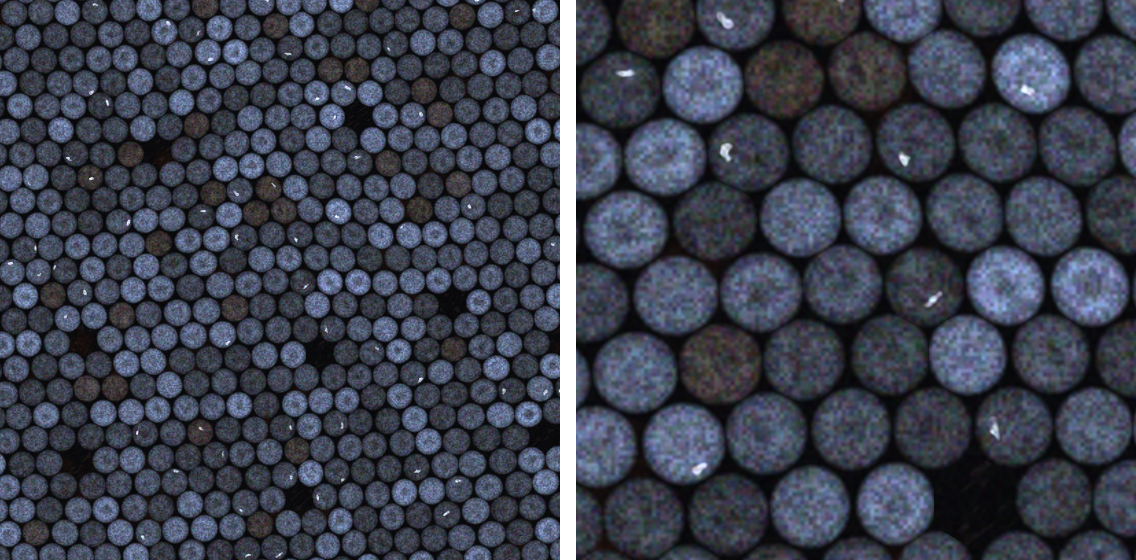
Left, the full canvas; right, a detail of the centre.
Write a WebGL 1 fragment shader that draws this texture.

```glsl
precision highp float;
// Tightly stacked round rod ends: blue-grey discs in a tilted hexagonal packing.
uniform vec2 u_resolution;

const float DISCS_ACROSS = 20.5;
const float ROW_HEIGHT = 0.866;
const float TILT = 0.05;
const float GRAIN_SCALE = 340.0;

const vec3 GAP = vec3(0.035, 0.035, 0.045);
const vec3 DULL = vec3(0.195, 0.203, 0.230);
const vec3 PALE_BLUE = vec3(0.50, 0.575, 0.755);
const vec3 RUST = vec3(0.235, 0.195, 0.175);
const vec3 GLINT = vec3(0.86, 0.90, 0.98);

float hash(vec2 p, float seed) {
  vec3 q = fract(vec3(p.xyx) * vec3(0.1031, 0.1030, 0.0973) + seed * 0.137);
  q += dot(q, q.yzx + 33.33);
  return fract((q.x + q.y) * q.z);
}

float noise(vec2 p, float seed) {
  vec2 i = floor(p);
  vec2 f = fract(p);
  f = f * f * (3.0 - 2.0 * f);
  float low = mix(hash(i, seed), hash(i + vec2(1.0, 0.0), seed), f.x);
  float high = mix(hash(i + vec2(0.0, 1.0), seed), hash(i + 1.0, seed), f.x);
  return mix(low, high, f.y);
}

vec2 rotate(vec2 p, float angle) {
  float c = cos(angle);
  float s = sin(angle);
  return vec2(c * p.x + s * p.y, c * p.y - s * p.x);
}

// Nearest disc: offset from its centre in xy, its lattice cell in zw.
vec4 nearestDisc(vec2 p) {
  vec4 best = vec4(9.0);
  float baseRow = floor(p.y / ROW_HEIGHT + 0.5);
  for (int j = -1; j <= 1; j++) {
    float row = baseRow + float(j);
    float shift = 0.5 * mod(row, 2.0);
    float baseColumn = floor(p.x - shift + 0.5);
    for (int i = -1; i <= 1; i++) {
      vec2 cell = vec2(baseColumn + float(i), row);
      vec2 jitter = vec2(hash(cell, 1.0), hash(cell, 2.0)) - 0.5;
      vec2 centre = vec2(cell.x + shift, row * ROW_HEIGHT) + 0.07 * jitter;
      vec2 offset = p - centre;
      if (dot(offset, offset) < dot(best.xy, best.xy)) best = vec4(offset, cell);
    }
  }
  return best;
}

// Worn metal face with a pale ring and a darker or lighter core.
vec3 discFace(vec2 offset, vec2 cell, vec2 p) {
  float tone = pow(hash(cell, 3.0), 1.5);
  float mottle = noise(p * 7.0, 4.0) - 0.5;
  float fine = noise(p * 14.0, 5.0) - 0.5;
  float r = length(offset) + 0.07 * mottle + 0.04 * fine;

  float ring = smoothstep(0.13, 0.25, r) * (1.0 - smoothstep(0.33, 0.45, r));
  float core = 1.0 - smoothstep(0.07, 0.17, r);
  float coreSign = hash(cell, 6.0) < 0.72 ? -1.0 : 0.8;
  float wear = hash(cell, 7.0) * (0.25 + tone);

  float level = 0.07 + 0.60 * tone + 0.26 * mottle + 0.16 * fine;
  level += wear * (0.24 * ring + 0.22 * coreSign * core);
  vec3 colour = mix(DULL, PALE_BLUE, clamp(level, -0.15, 1.15));

  float rusty = step(0.93, hash(cell, 8.0));
  colour = mix(colour, RUST * (1.0 + 0.6 * mottle), 0.75 * rusty);
  return colour * (1.0 - 0.22 * smoothstep(0.28, 0.47, length(offset)));
}

// Occasional bright fleck, stretched along the disc edge.
float glint(vec2 offset, vec2 cell, vec2 p) {
  float present = step(0.88, hash(cell, 9.0));
  vec2 q = rotate(offset, 6.2832 * hash(cell, 10.0));
  q.x -= 0.40 * sqrt(hash(cell, 11.0));
  float d = length(q / vec2(0.055, 0.11)) + 1.1 * (noise(p * 12.0, 12.0) - 0.5);
  return present * (1.0 - smoothstep(0.4, 1.3, d));
}

void main() {
  vec2 uv = gl_FragCoord.xy / u_resolution.y;
  vec2 p = rotate(uv * DISCS_ACROSS, TILT);
  p += 0.28 * (vec2(noise(uv * 4.0, 13.0), noise(uv * 4.0, 14.0)) - 0.5);

  vec4 disc = nearestDisc(p);
  vec2 offset = disc.xy;
  vec2 cell = disc.zw;

  // Dark gaps carry scattered rust; a few discs are missing.
  float rustPatch = smoothstep(0.70, 0.95, noise(p * 0.9, 15.0));
  vec3 background = GAP + vec3(0.07, 0.025, 0.0) * rustPatch * noise(p * 5.0, 16.0);
  float filled = step(0.010, hash(cell, 17.0));
  float streak = noise(rotate(offset, 0.6) * vec2(4.0, 11.0) + cell, 18.0);
  background += (1.0 - filled) * vec3(0.05, 0.035, 0.03) * smoothstep(0.6, 0.9, streak);

  float coverage = filled * (1.0 - smoothstep(0.425, 0.52, length(offset)));
  vec3 face = discFace(offset, cell, p);
  face = mix(face, GLINT, 0.85 * glint(offset, cell, p));
  vec3 colour = mix(background, face, coverage);

  // Sensor grain in brightness and colour.
  vec2 g = uv * GRAIN_SCALE;
  vec3 chroma = vec3(noise(g, 19.0), noise(g, 20.0), noise(g, 21.0)) - 0.5;
  colour *= 1.0 + 0.50 * (noise(g * 1.2, 22.0) - 0.5);
  colour += chroma * (0.02 + 0.09 * coverage);
  gl_FragColor = vec4(clamp(colour, 0.0, 1.0), 1.0);
}
```
